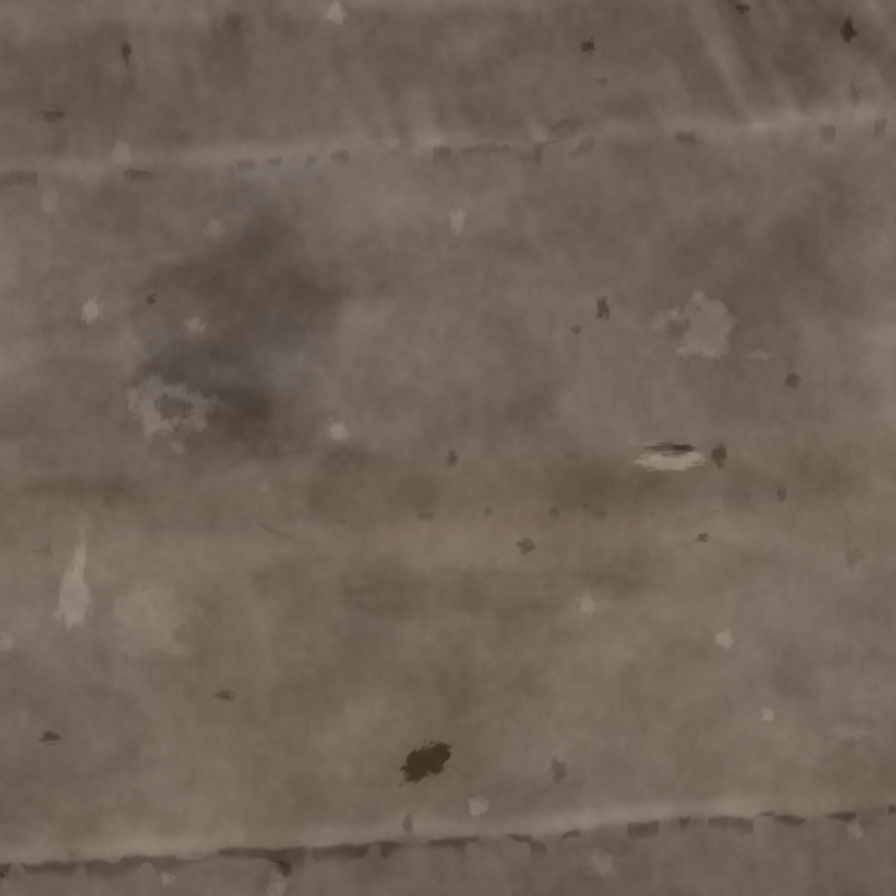
Reproduce this texture procedurally as a WebGL 1 fragment shader.

```glsl
precision highp float;
// Worn concrete steps seen from above: gently tilted treads and risers with ragged lips.
// A scalar tone is built from step profile, layered noise, stains and scattered chips,
// then turned into warm grey with a separate brown tint.
uniform vec2 u_resolution;

const vec3 CONCRETE = vec3(0.439, 0.391, 0.350);
const vec3 BROWN_TINT = vec3(0.005, -0.004, -0.018);
const float TILT = 0.062;
const float TOP_LIP = 0.972;
const float UPPER_LIP = 0.806;
const float MIDDLE_LIP = 0.388;
const float LOWER_LIP = 0.036;

float hash(vec2 p) {
  vec3 q = fract(vec3(p.xyx) * 0.1031);
  q += dot(q, q.yzx + 33.33);
  return fract((q.x + q.y) * q.z);
}

float noise(vec2 p) {
  vec2 i = floor(p), f = fract(p);
  f = f * f * (3.0 - 2.0 * f);
  return mix(mix(hash(i), hash(i + vec2(1.0, 0.0)), f.x),
             mix(hash(i + vec2(0.0, 1.0)), hash(i + 1.0), f.x), f.y);
}

// Layered noise, centred on zero.
float fbm(vec2 p) {
  float sum = 0.0, amp = 0.5;
  for (int i = 0; i < 5; i++) {
    sum += amp * (noise(p) - 0.5);
    p = mat2(1.6, 1.2, -1.2, 1.6) * p + 17.3;
    amp *= 0.55;
  }
  return sum;
}

// Elliptical patch with an irregular outline; soft is its relative edge width.
float patchMask(vec2 p, vec2 centre, vec2 radius, float soft) {
  vec2 d = (p - centre) / radius;
  float wobble = fbm(d * 1.3 + centre * 40.0) * 1.7;
  return 1.0 - smoothstep(1.0 - soft, 1.0 + soft, length(d) + wobble);
}

// Small random marks of varied size and strength, at most one in each grid cell.
float scatterMarks(vec2 p, float cells, float density, float size, float seed) {
  vec2 base = floor(p * cells);
  float mask = 0.0;
  for (int j = -1; j <= 1; j++) {
    for (int i = -1; i <= 1; i++) {
      vec2 cell = base + vec2(float(i), float(j));
      vec2 key = cell + seed;
      vec2 centre = (cell + vec2(hash(key), hash(key + 51.7))) / cells;
      float strength = step(hash(key + 93.1), density) * (0.3 + 0.7 * hash(key + 11.3));
      vec2 radius = size * vec2(0.5 + hash(key + 7.9), 0.4 + 0.8 * hash(key + 23.4));
      mask = max(mask, strength * patchMask(p, centre, radius, 0.6));
    }
  }
  return mask;
}

// Band that peaks at a height and fades over its width.
float band(float h, float centre, float width) {
  float d = (h - centre) / width;
  return exp(-d * d);
}

// Broken dark crumbs hanging under a lip, fading downward.
float crumbs(vec2 p, float h, float lip, float coverage) {
  float depth = 0.007 + 0.03 * noise(vec2(p.x * 38.0, lip * 90.0));
  float gaps = smoothstep(0.6 - coverage, 0.75 - coverage, noise(vec2(p.x * 55.0, p.y * 40.0)));
  float below = lip - h;
  return gaps * smoothstep(-0.003, 0.004, below) * (1.0 - smoothstep(0.3 * depth, depth, below));
}

void main() {
  vec2 p = gl_FragCoord.xy / u_resolution;
  float h = p.y - TILT * p.x + 0.016 * fbm(p * vec2(20.0, 12.0));
  float riser = smoothstep(UPPER_LIP - 0.004, UPPER_LIP + 0.008, h);
  float tread = (1.0 - riser) * smoothstep(MIDDLE_LIP, MIDDLE_LIP + 0.09, h);
  float lower = 1.0 - smoothstep(MIDDLE_LIP - 0.01, MIDDLE_LIP + 0.006, h);
  float base = 1.0 - smoothstep(LOWER_LIP - 0.005, LOWER_LIP + 0.005, h);

  // Step profile: unevenly worn pale lips and shaded inner corners.
  float wear = 0.45 + 1.1 * noise(p * vec2(16.0, 9.0));
  float tone = 0.006 * lower - 0.04 * base;
  tone += 0.035 * band(h, TOP_LIP, 0.016);
  tone += wear * (0.045 * band(h, UPPER_LIP + 0.006, 0.013) + 0.042 * band(h, LOWER_LIP + 0.011, 0.013));
  tone += 0.026 * band(h, MIDDLE_LIP - 0.02, 0.026) - 0.035 * band(h, MIDDLE_LIP + 0.03, 0.04);
  tone -= 0.06 * crumbs(p, h, UPPER_LIP, 0.02) + 0.085 * crumbs(p, h, LOWER_LIP, 0.16);
  tone -= 0.05 * crumbs(p, h, MIDDLE_LIP + 0.012, -0.08);

  // Slanted runs down the upper riser.
  float slant = p.x + (0.08 + 0.55 * p.x) * (p.y - 0.9) + 0.006 * fbm(p * 30.0);
  float runs = noise(vec2(slant * 62.0, p.y * 13.0)) - 0.5;
  float streaked = smoothstep(0.3, 0.65, noise(p * vec2(6.0, 4.0) + 5.0));
  tone += riser * (1.0 - smoothstep(0.96, 0.99, h)) * (0.11 * runs * streaked - 0.018);

  // Cloudy mottling, flaked patches, vertical scuffs and fine grain.
  float flakes = fbm(p * vec2(6.0, 7.5) + 3.7);
  tone += 0.07 * fbm(p * 4.5) + 0.034 * (smoothstep(-0.1, 0.1, flakes) - 0.5);
  tone += 0.085 * fbm(p * vec2(17.0, 22.0) + 8.0);
  tone += 0.045 * fbm(p * vec2(75.0, 48.0)) + 0.025 * fbm(p * 120.0 + 40.0);

  // Broad damp stains and dry patches.
  tone -= 0.052 * tread * patchMask(p, vec2(0.27, 0.61), vec2(0.13, 0.11), 0.3);
  tone -= 0.045 * patchMask(p, vec2(0.16, 0.52), vec2(0.2, 0.06), 0.35);
  tone -= 0.035 * patchMask(p, vec2(0.87, 0.68), vec2(0.12, 0.15), 0.3);
  tone -= 0.04 * patchMask(p, vec2(0.53, 0.345), vec2(0.13, 0.03), 0.45);
  tone -= 0.045 * patchMask(p, vec2(0.92, 0.935), vec2(0.045, 0.05), 0.5);
  tone += 0.03 * patchMask(p, vec2(0.43, 0.61), vec2(0.1, 0.12), 0.35);
  tone += 0.03 * patchMask(p, vec2(0.16, 0.66), vec2(0.09, 0.05), 0.35);
  tone += 0.03 * patchMask(p, vec2(0.97, 0.61), vec2(0.07, 0.12), 0.35);

  // Pale splashes, one with a dark heart, and two deeper chips.
  tone += 0.085 * patchMask(p, vec2(0.785, 0.627), vec2(0.031, 0.031), 0.25);
  float splash = patchMask(p, vec2(0.188, 0.543), vec2(0.034, 0.036), 0.25);
  tone += 0.09 * splash - 0.1 * patchMask(p, vec2(0.192, 0.543), vec2(0.014, 0.017), 0.4);
  tone += 0.055 * patchMask(p, vec2(0.168, 0.307), vec2(0.038, 0.033), 0.4);
  tone += 0.085 * patchMask(p, vec2(0.083, 0.34), vec2(0.018, 0.045), 0.35);
  tone += 0.13 * patchMask(p, vec2(0.745, 0.488), vec2(0.034, 0.012), 0.35);
  tone -= 0.18 * patchMask(p, vec2(0.743, 0.499), vec2(0.027, 0.008), 0.4);
  vec2 sheared = vec2(p.x - 0.5 * (p.y - 0.151), p.y);
  tone -= 0.17 * patchMask(sheared, vec2(0.475, 0.151), vec2(0.021, 0.02), 0.3);

  // Small grit and pits.
  tone += 0.1 * scatterMarks(p, 9.0, 0.25, 0.011, 3.0);
  tone -= 0.13 * scatterMarks(p, 12.0, 0.17, 0.009, 71.0);

  float warmth = 0.6 * lower + band(h, MIDDLE_LIP + 0.045, 0.06) - 0.3 * tread;
  warmth += 0.9 * fbm(p * 4.0 + 31.0) - 0.5 * base;
  gl_FragColor = vec4(CONCRETE + tone + BROWN_TINT * warmth, 1.0);
}
```
